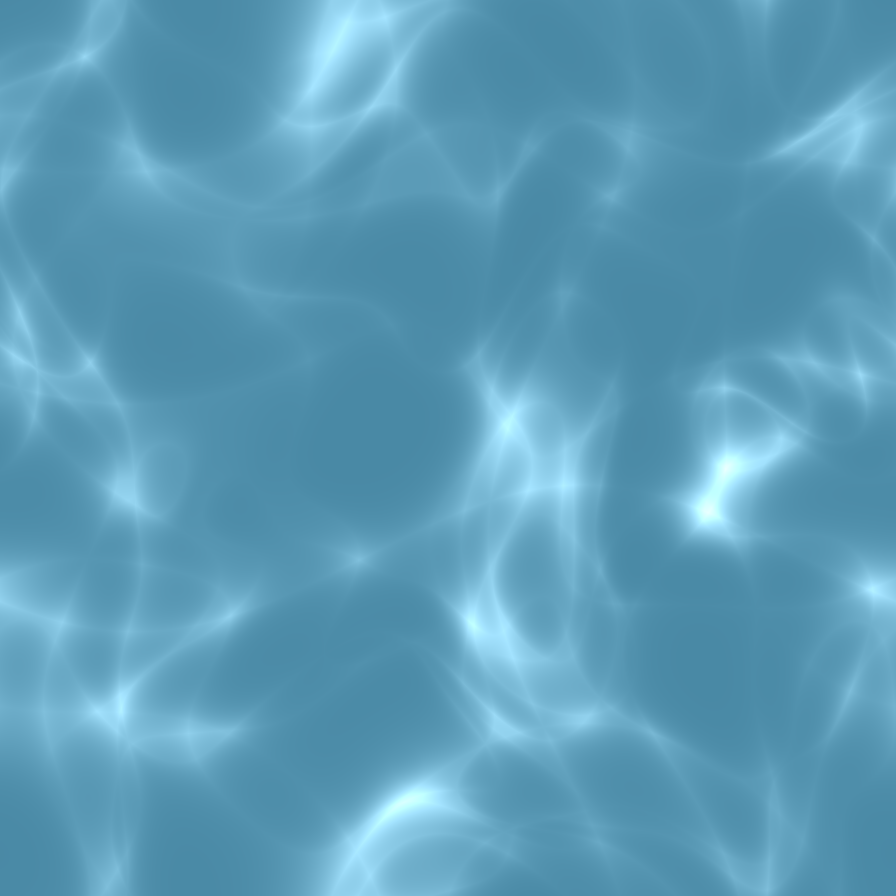
A WebGL 1 fragment shader for this texture:

```glsl
precision highp float;

uniform vec2 u_resolution;

#define TAU 6.2831853
#define LAYERS 5
#define PHASE 23.0
#define LAYER_WEIGHT 0.8
#define SHARPNESS 10.0
#define GLOW 0.47
#define WATER_COLOR vec3(0.285, 0.535, 0.645)

// Bends the plane with sines; repeats every TAU.
vec2 bend(vec2 q, float t) {
  return vec2(cos(t - q.x) + sin(t + q.y),
              sin(t - q.y) + cos(t + q.x));
}

// Falls to zero along the folded light lines of one layer.
float shade(vec2 q, float t) {
  vec2 wave = abs(vec2(sin(q.x + t), cos(q.y + t)));
  return wave.x * wave.y / max(length(wave), 1e-4);
}

// Sums the layers, each bent by the one before it.
float caustics(vec2 p) {
  vec2 q = p;
  float shadow = 1.0;
  for (int n = 0; n < LAYERS; n++) {
    float t = PHASE * (1.0 - 3.5 / float(n + 1));
    q = p + bend(q, t);
    shadow += LAYER_WEIGHT * shade(q, t);
  }
  float light = 1.17 - pow(shadow / float(LAYERS), 1.4);
  return pow(max(light, 0.0), SHARPNESS);
}

void main() {
  vec2 uv = gl_FragCoord.xy / min(u_resolution.x, u_resolution.y);
  vec3 color = WATER_COLOR + GLOW * caustics(uv * TAU);
  gl_FragColor = vec4(min(color, 1.0), 1.0);
}
```
